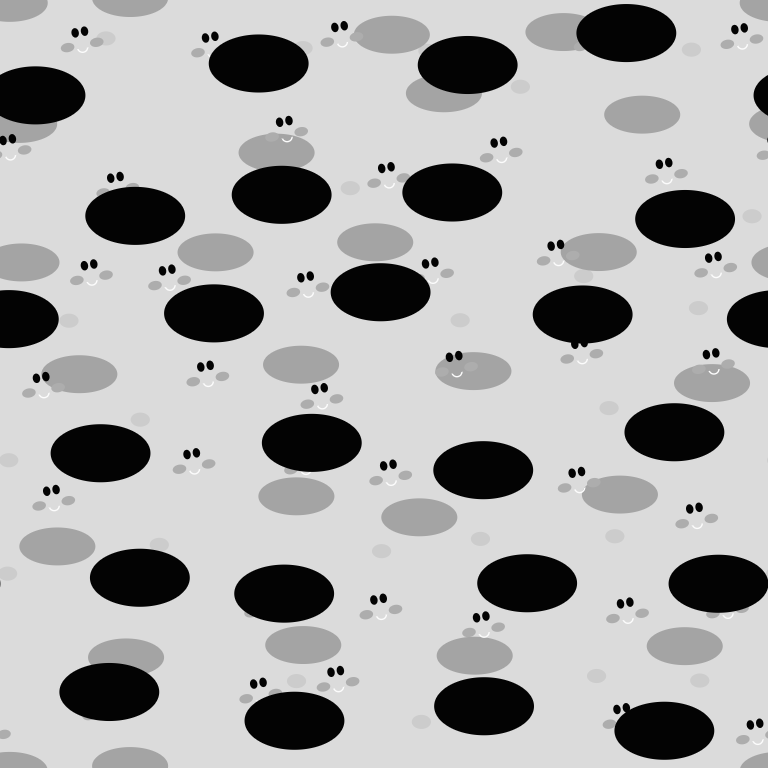
Give the GLSL for this pattern, as a Shadertoy shader.

```glsl
const vec3 PAPER = vec3(0.86);
const vec3 PALE = vec3(0.80);
const vec3 GREY = vec3(0.642);
const vec3 CHEEK = vec3(0.68);
const vec3 INK = vec3(0.012);
const vec3 WHITE = vec3(0.99);

vec2 hash2(vec2 p) {
    return fract(sin(vec2(dot(p, vec2(127.1, 311.7)), dot(p, vec2(269.5, 183.3)))) * 43758.5);
}

// Approximate signed distance to an axis-aligned ellipse
float ellipse(vec2 p, vec2 radii) {
    float k = length(p / radii);
    float slope = length(p / (radii * radii));
    return (k - 1.0) * max(k, 1e-4) / max(slope, 1e-4);
}

// Offset from the nearest point of a wrapping jittered grid;
// each row slides by its own random amount
vec2 scatter(vec2 uv, vec2 grid, vec2 jitter, vec2 radii, float seed) {
    vec2 nearest = vec2(1.0);
    float best = 1e5;
    for (int j = -1; j <= 1; j++) {
        float row = floor(uv.y * grid.y) + float(j);
        float slide = hash2(vec2(mod(row, grid.y), seed)).x;
        float column = floor(uv.x * grid.x - slide);
        for (int i = -1; i <= 1; i++) {
            vec2 cell = vec2(column + float(i), row);
            vec2 rnd = hash2(mod(cell, grid) + seed * 7.3) * 2.0 - 1.0;
            vec2 center = (cell + 0.5 + jitter * rnd + vec2(slide, 0.0)) / grid;
            vec2 offset = uv - center;
            float d = length(offset / radii);
            if (d < best) {
                best = d;
                nearest = offset;
            }
        }
    }
    return nearest;
}

float coverage(float d, float pixel) {
    return clamp(0.5 - d / pixel, 0.0, 1.0);
}

vec2 rotate(vec2 p, float angle) {
    float c = cos(angle), s = sin(angle);
    return vec2(c * p.x + s * p.y, c * p.y - s * p.x);
}

// Lower arc of a thin ring
float smile(vec2 p) {
    float ring = abs(length(p + vec2(0.0, 0.003)) - 0.0066) - 0.0009;
    return max(ring, p.y + 0.0045);
}

// Tilted motif: two cheeks, a smile and two eyes
vec3 paintMotif(vec3 color, vec2 offset, float pixel) {
    vec2 p = rotate(offset, 0.18);
    vec2 q = vec2(abs(p.x), p.y);
    float cheeks = ellipse(q - vec2(0.0193, 0.0), vec2(0.0089, 0.006));
    float eyes = ellipse(q - vec2(0.0062, 0.0171), vec2(0.0048, 0.0062));
    color = mix(color, CHEEK, coverage(cheeks, pixel));
    color = mix(color, WHITE, coverage(smile(p), pixel));
    return mix(color, INK, coverage(eyes, pixel));
}

// One layer of scattered ellipses
float spots(vec2 uv, vec2 grid, vec2 jitter, vec2 radii, float seed, float pixel) {
    return coverage(ellipse(scatter(uv, grid, jitter, radii, seed), radii), pixel);
}

void mainImage(out vec4 fragColor, in vec2 fragCoord) {
    vec2 uv = fragCoord / iResolution.xy;
    float pixel = 1.0 / min(iResolution.x, iResolution.y);
    vec2 grid = vec2(4.0, 6.0);
    vec2 halfRow = vec2(0.0, 0.5 / grid.y);

    // Layers from back to front
    vec3 color = PAPER;
    color = mix(color, PALE, spots(uv, vec2(5.0, 6.0), vec2(0.35), vec2(0.0125, 0.0092), 3.0, pixel));
    color = mix(color, GREY, spots(uv + halfRow, grid, vec2(0.28), vec2(0.0495, 0.0247), 11.0, pixel));
    vec2 motif = scatter(uv, vec2(6.0, 7.0), vec2(0.28), vec2(0.03, 0.025), 19.0);
    color = paintMotif(color, motif, pixel);
    color = mix(color, INK, spots(uv, grid, vec2(0.22, 0.25), vec2(0.065, 0.0378), 5.0, pixel));

    fragColor = vec4(color, 1.0);
}
```
